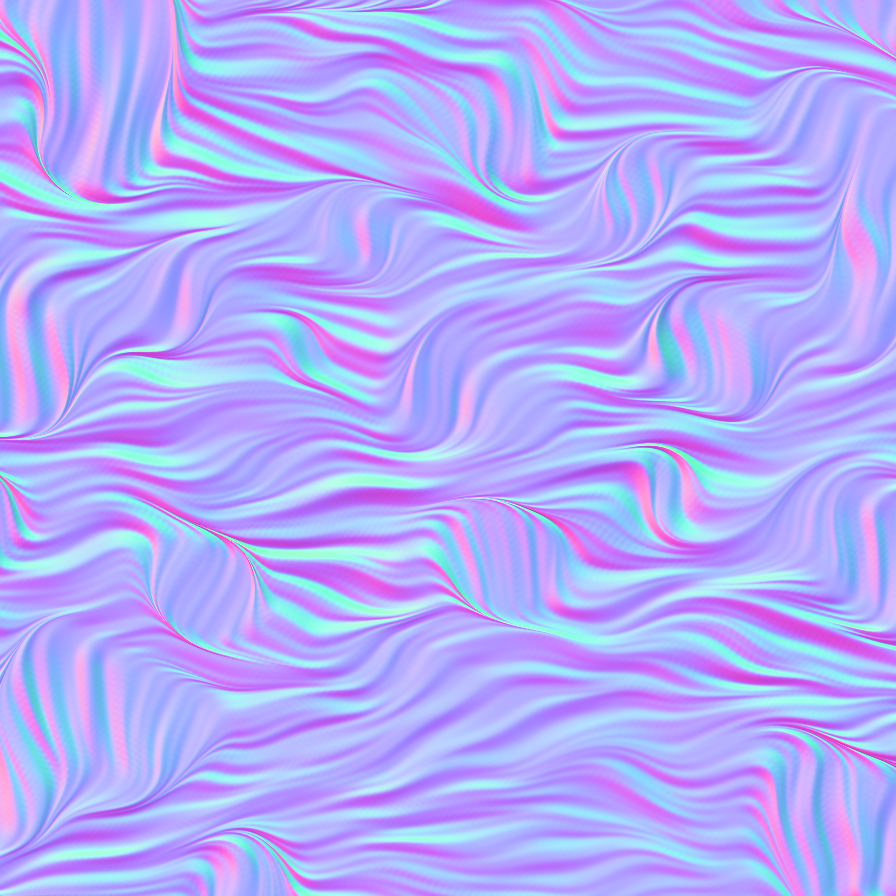
This texture map is drawn by a Shadertoy shader. Its source:

```glsl
// Tangent-space normal map of combed, flowing strands that bend, hook and merge.

const float STEP = 0.0078;        // distance between samples along a strand
const int   STEPS = 15;           // samples on each side of a point
const float EPS = 0.002;          // spacing used to measure the slope
const float RELIEF = 0.047;       // height of the strands

const vec3 FLAT_COLOR = vec3(0.70, 0.675, 0.66);
const vec3 TILT_COLOR = vec3(0.38, -0.46, 0.38);
const float RED_FROM_UP = 0.08;   // tint of slopes that face up

float hash(vec2 cell) {
    vec3 q = fract(cell.xyx * 0.1031);
    q += dot(q, q.yzx + 33.33);
    return fract((q.x + q.y) * q.z);
}

// Smooth value noise in -1..1
float noise(vec2 p) {
    vec2 cell = floor(p);
    vec2 f = fract(p);
    f = f * f * (3.0 - 2.0 * f);
    float low  = mix(hash(cell), hash(cell + vec2(1, 0)), f.x);
    float high = mix(hash(cell + vec2(0, 1)), hash(cell + vec2(1, 1)), f.x);
    return 2.0 * mix(low, high, f.y) - 1.0;
}

vec2 rotate(vec2 p, float angle) {
    float c = cos(angle), s = sin(angle);
    return vec2(c * p.x - s * p.y, s * p.x + c * p.y);
}

// Strand direction: mostly level, with sudden steep stretches
float flowAngle(vec2 p) {
    float bend = noise(rotate(p, 0.35) * 6.8 + 17.3);
    float wave = noise(rotate(p, -0.5) * 12.0 + 41.7);
    float steep = sign(bend) * smoothstep(0.2, 0.65, abs(bend));
    return 1.6 * steep + 0.6 * wave;
}

vec2 flowDirection(vec2 p) {
    float angle = flowAngle(p);
    return vec2(cos(angle), sin(angle));
}

// Coarse and fine grain that gets smeared into strands
float grain(vec2 p) {
    vec2 q = rotate(p, 0.65);
    return 0.5 * noise(q / 0.021 + 60.0) + 0.24 * noise(q / 0.0105 + 130.0);
}

// Weighted sum of grain along one side of a streamline
float smear(vec2 p, float side) {
    float sum = 0.0;
    for (int i = 1; i <= STEPS; i++) {
        p += side * STEP * flowDirection(p);
        float weight = 0.5 + 0.5 * cos(3.14159 * float(i) / float(STEPS + 1));
        sum += weight * grain(p);
    }
    return sum;
}

float strandHeight(vec2 p) {
    float sum = grain(p) + smear(p, 1.0) + smear(p, -1.0);
    return sum / float(STEPS + 1);
}

// Surface normal from forward differences of the height
vec3 strandNormal(vec2 p, float relief) {
    float h = strandHeight(p);
    vec2 slope = vec2(strandHeight(p + vec2(EPS, 0)) - h,
                      strandHeight(p + vec2(0, EPS)) - h) / EPS;
    return normalize(vec3(-relief * slope, 1.0));
}

void mainImage(out vec4 fragColor, in vec2 fragCoord) {
    vec2 p = fragCoord / iResolution.y;

    // Falling strands stand out, rising ones fade; patches vary in depth
    float falling = 1.0 - 0.65 * sin(2.0 * flowAngle(p));
    float patches = 1.0 + 0.5 * noise(p * 7.0 + 83.0);
    vec3 normal = strandNormal(p, RELIEF * falling * patches);

    // Encode with green pointing down
    vec3 color = FLAT_COLOR + TILT_COLOR * normal;
    color.r += RED_FROM_UP * normal.y;
    fragColor = vec4(clamp(color, 0.0, 1.0), 1.0);
}
```
